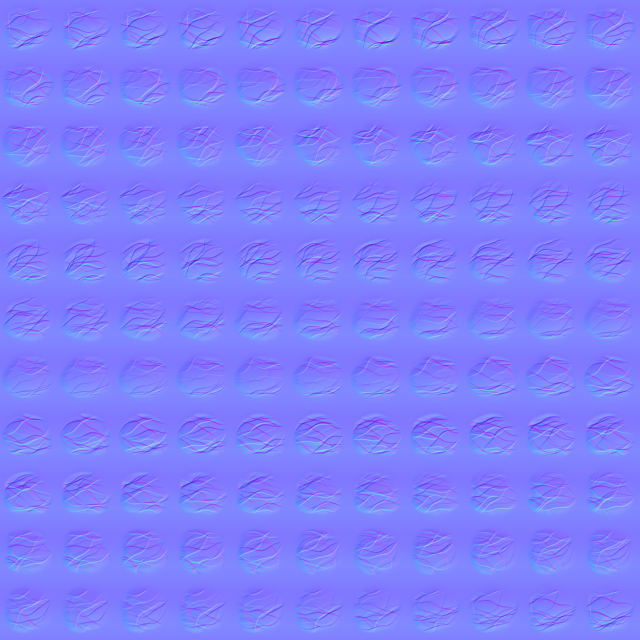
Write a WebGL 1 fragment shader that draws this texture map.

```glsl
precision highp float;
// Tangent-space normal sheet: a grid of animation frames, each a rounded patch
// of rippling water creases. Frames advance left to right, then top to bottom;
// a height field of drifting folds is differentiated to give the normals.

uniform vec2 u_resolution;

#define GRID 11.0
#define CREASES 20
#define PATCH_CENTRE vec2(0.475, 0.515)
#define PATCH_RADII vec2(0.430, 0.375)
#define CREASE_WIDTH 0.016
#define CREASE_HEIGHT 0.0096
#define CREASE_FALLOFF 0.085
#define SWELL_HEIGHT 0.018
#define DOME_HEIGHT 0.016
#define RIM_HEIGHT 0.015
#define SLOPE_STEP 0.005
#define TAU 6.2831853

float hash(float n) {
    return fract(sin(n * 12.9898 + 4.137) * 43758.5453);
}

// Oscillation with a whole number of cycles, so the animation loops.
float drift(float seed, float time) {
    float cycles = floor(1.0 + 3.0 * hash(seed));
    return sin(time * cycles + TAU * hash(seed + 0.37));
}

// One curved fold: abrupt on one side, decaying softly on the other.
float crease(vec2 p, float id, float time, float width) {
    float seed = id * 7.31 + 1.0;
    float lean = 2.0 * hash(seed) - 1.0;
    float angle = 0.8 * lean * abs(lean) + 0.35 * drift(seed + 1.0, time);
    vec2 along = vec2(cos(angle), sin(angle));
    vec2 across = vec2(-along.y, along.x);
    float s = dot(p, along);
    float bend = 1.1 * drift(seed + 2.0, time);
    float wiggle = 0.02 * sin(14.0 * s + TAU * hash(seed + 3.0) + time * 2.0);
    float d = dot(p, across) - 0.30 * drift(seed + 4.0, time) + bend * s * s + wiggle;

    float fold = smoothstep(-width, width, d) * exp(-max(d, 0.0) / CREASE_FALLOFF);
    float reach = (s - 0.2 * drift(seed + 5.0, time)) / 0.36;
    float life = smoothstep(-0.7, 0.6, drift(seed + 6.0, time));
    float side = hash(seed + 7.0) < 0.6 ? 1.0 : -1.0;
    return side * fold * exp(-reach * reach) * (0.3 + 0.7 * life);
}

// Signed depth inside the squarish, wobbling silhouette: 0 on the rim.
float patchDepth(vec2 p, float time) {
    vec2 q = p / PATCH_RADII;
    float theta = atan(q.y, q.x + 1e-5);
    float wobble = 0.04 * sin(2.0 * theta + time * 2.0)
                 + 0.05 * sin(3.0 * theta - time + 1.0)
                 + 0.03 * sin(5.0 * theta + time * 3.0);
    vec2 a = abs(q) + 1e-4;
    float radius = pow(pow(a.x, 2.6) + pow(a.y, 2.6), 1.0 / 2.6);
    return 1.0 + min(wobble, 0.08) - radius;
}

float surface(vec2 p, float time, float width) {
    // Row swell, periodic so neighbouring frames meet smoothly.
    float h = SWELL_HEIGHT * (0.5 + 0.5 * cos(TAU * p.y));

    // Soft dome filling the cell, giving dark tops and bright undersides.
    vec2 q = p / vec2(0.475, 0.47);
    float dome = max(1.0 - dot(q, q), 0.0);
    h += DOME_HEIGHT * dome * dome;

    float depth = patchDepth(p, time);
    float inside = smoothstep(0.0, 0.2, depth);
    if (inside <= 0.0) return h;

    // Raised rim, strongest toward the lower left.
    float facing = clamp(0.4 - 1.1 * (p.x + p.y), 0.05, 1.0);
    h += RIM_HEIGHT * facing * smoothstep(0.0, 0.32, depth);

    float folds = 0.0;
    for (int i = 0; i < CREASES; i++) {
        folds += crease(p, float(i), time, width);
    }
    float energy = 0.95 + 0.15 * sin(time * 3.0 + 0.6) + 0.1 * sin(time * 5.0);
    return h + CREASE_HEIGHT * energy * inside * folds;
}

void main() {
    vec2 grid = gl_FragCoord.xy / u_resolution * GRID;
    vec2 cell = floor(grid);
    vec2 p = fract(grid) - PATCH_CENTRE;

    float frame = cell.x + GRID * (GRID - 1.0 - cell.y);
    float time = TAU * frame / (GRID * GRID);
    float pixel = GRID / min(u_resolution.x, u_resolution.y);
    float width = max(CREASE_WIDTH, 0.75 * pixel);

    // Central differences; green grows where the surface rises upward.
    vec2 e = vec2(SLOPE_STEP, 0.0);
    float dx = surface(p + e.xy, time, width) - surface(p - e.xy, time, width);
    float dy = surface(p + e.yx, time, width) - surface(p - e.yx, time, width);
    vec2 slope = vec2(-dx, dy) / (2.0 * SLOPE_STEP);

    vec3 normal = normalize(vec3(slope, 1.0));
    gl_FragColor = vec4(0.5 + 0.5 * normal, 1.0);
}
```
